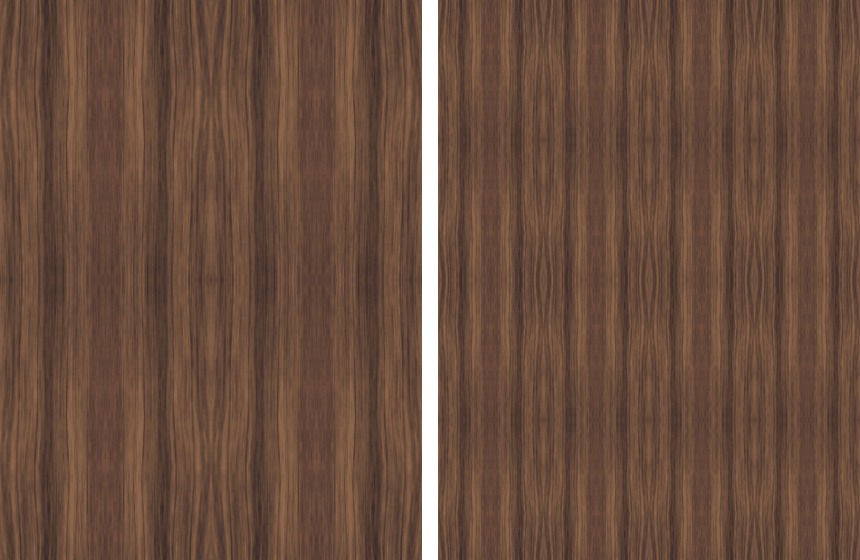
Left: one tile. Right: repeated 2 by 2.
A Shadertoy shader for this texture:

```glsl
// Walnut veneer, book-matched: one strip of grain is folded about vertical and
// horizontal axes, two mirrored pairs across and one down. Folding makes all
// noise wrap. Grain is banded tone + stretched noise + thin dark growth lines.

const float PAIRS_ACROSS = 2.0;
const float PAIRS_DOWN = 1.0;
const vec3 DARK_WOOD = vec3(0.285, 0.207, 0.180);
const vec3 LIGHT_WOOD = vec3(0.535, 0.385, 0.283);
const vec3 HEART_TINT = vec3(1.01, 0.985, 1.01);
const float HEART_EDGE = 0.838;      // start of the plain dark band
const float BULGE = 0.09;            // size of the diamond on the fold
const float WOBBLE = 0.05;           // slow waviness of the grain
const float LINE_WIDTH = 0.009;      // growth line, in strip widths
const float LINE_DEPTH = 0.50;
const float STREAK_DEPTH = 0.30;
const float FIBRE_DEPTH = 0.48;
const float RING_DEPTH = 0.26;
const float PORE_DEPTH = 0.34;
const float CLOUD_DEPTH = 0.26;      // slow change along the grain
const float TONE_SHIFT = 0.03;
const float PI = 3.14159;

// Tone across the strip, from the diamond axis to the heart band axis
const int BANDS = 16;
const float TONE[17] = float[17](
    0.64, 0.52, 0.22, 0.54, 0.78, 0.80, 0.72, 0.24, 0.18,
    0.36, 0.74, 0.80, 0.58, 0.74, 0.31, 0.32, 0.33);

// Growth lines: position across the strip, strength
const int LINES = 8;
const vec2 GROWTH[8] = vec2[8](
    vec2(0.09, 0.4), vec2(0.205, 0.9), vec2(0.29, 0.45), vec2(0.365, 1.0),
    vec2(0.56, 0.4), vec2(0.635, 1.0), vec2(0.717, 0.75), vec2(0.828, 0.8));

float hash(vec2 p) {
    return fract(sin(dot(p, vec2(127.1, 311.7))) * 43758.55);
}

float noise(vec2 p) {
    vec2 i = floor(p), f = fract(p);
    f = f * f * (3.0 - 2.0 * f);
    return mix(mix(hash(i), hash(i + vec2(1, 0)), f.x),
               mix(hash(i + vec2(0, 1)), hash(i + vec2(1, 1)), f.x), f.y);
}

// Mirrored repeat: 0 on one fold, 1 on the next
vec2 fold(vec2 p) {
    return abs(fract(p + 0.5) - 0.5) * 2.0;
}

float bandTone(float s) {
    float k = clamp(s, 0.0, 0.999) * float(BANDS);
    int i = int(k);
    return mix(TONE[i], TONE[i + 1], smoothstep(0.0, 1.0, fract(k)));
}

void mainImage(out vec4 fragColor, in vec2 fragCoord) {
    vec2 uv = fragCoord / iResolution.xy;
    // The vertical fold lies at mid height, the horizontal one at mid width
    vec2 q = fold(uv * vec2(PAIRS_ACROSS, PAIRS_DOWN) + vec2(0.0, 0.5));
    float pixel = 2.0 * PAIRS_ACROSS / iResolution.x;

    // Bend the grain: bulge near the axis, slow wobble elsewhere.
    // The arch is lopsided, so the two folds differ.
    float arch = sin(PI * q.y * (0.72 + 0.28 * q.y)) + 0.25 * q.y * q.y;
    float nearAxis = exp(-4.5 * q.x);
    float wave = noise(vec2(q.x * 3.0 + 7.0, q.y * 4.3)) - 0.5;
    float s = q.x + BULGE * arch * nearAxis
            + WOBBLE * wave * (1.0 - smoothstep(0.6, 0.9, q.x));
    float heart = smoothstep(HEART_EDGE - 0.006, HEART_EDGE + 0.012, s);

    // Broad bands, lighter between the horizontal folds
    float tone = bandTone(s);
    tone += (arch - 0.65) * mix(0.12, 0.04, heart);
    tone += 0.30 * arch * exp(-70.0 * q.x * q.x);
    tone += CLOUD_DEPTH * (noise(vec2(s * 9.0, q.y * 3.4 + 4.0)) - 0.5);

    // Long streaks and finer fibres follow the bent grain
    float figure = mix(1.0, 0.4, heart);
    float streak = noise(vec2(s * 27.0 + 50.0, q.y * 1.6 + 11.0)) - 0.5;
    float fibre = noise(vec2(s * 67.0 + 3.0, q.y * 5.0)) - 0.5;
    tone += figure * (STREAK_DEPTH * streak + FIBRE_DEPTH * fibre);
    float ring = noise(vec2(s * 43.0 + 71.0, q.y * 1.2));
    tone -= figure * RING_DEPTH * smoothstep(0.66, 0.95, ring);

    // Fine elongated pores, both darker and lighter than the wood
    float pore = noise(vec2(s * 93.0, q.y * 27.0)) - 0.5;
    tone += PORE_DEPTH * pore;
    tone += 0.10 * (noise(vec2(q.x * 40.0, q.y * 110.0)) - 0.5);

    // Thin growth lines that fade in and out along their length
    for (int i = 0; i < LINES; i++) {
        float drift = 0.016 * (noise(vec2(float(i) * 5.0, q.y * 4.0)) - 0.5);
        float d = abs(s + drift - GROWTH[i].x);
        float w = max(LINE_WIDTH, pixel);
        float fade = 0.35 + 0.65 * noise(vec2(float(i) * 3.0 + 31.0, q.y * 5.0));
        float line = 1.0 - smoothstep(0.2 * w, 1.3 * w, d);
        // The second term is a soft shade beside the line
        tone -= GROWTH[i].y * fade * (LINE_DEPTH * line + 0.10 * exp(-d * 45.0));
    }

    vec3 wood = mix(DARK_WOOD, LIGHT_WOOD, clamp(tone + TONE_SHIFT, -0.2, 1.05));
    wood *= mix(vec3(1.0), HEART_TINT, heart);
    fragColor = vec4(wood, 1.0);
}
```
